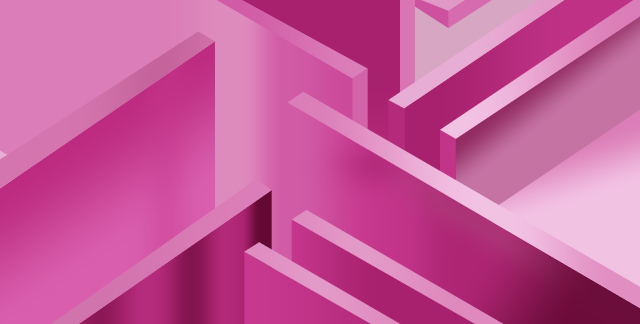
A WebGL 1 fragment shader for this background:

```glsl
precision highp float;
// Overlapping pink and magenta slabs in isometric view, with pale bevels and soft folds of light.
uniform vec2 u_resolution;

const vec2 SPAN = vec2(7.68, 3.92);
const vec3 PALE = vec3(0.95, 0.76, 0.89);
const vec3 BLUSH = vec3(0.91, 0.68, 0.83);
const vec3 PINK = vec3(0.86, 0.49, 0.72);
const vec3 ROSE = vec3(0.82, 0.36, 0.65);
const vec3 MAGENTA = vec3(0.78, 0.22, 0.56);
const vec3 BERRY = vec3(0.66, 0.13, 0.43);
const vec3 WINE = vec3(0.38, 0.03, 0.19);

// Antialiased step over a signed distance.
float cover(float d) {
  return clamp(d * u_resolution.y / SPAN.y + 0.5, 0.0, 1.0);
}

// Vertical drop below a sloped line through a (y points down).
float drop(vec2 p, vec2 a, float slope) {
  return p.y - a.y - slope * (p.x - a.x);
}

float under(vec2 p, vec2 a, float slope) {
  return cover(drop(p, a, slope) * inversesqrt(1.0 + slope * slope));
}

float glow(float x, float center, float width) {
  float t = (x - center) / width;
  return exp(-t * t);
}

// Bevel between lines through corners a and b, cut at its end from a to b.
float bevel(vec2 p, vec2 a, vec2 b, vec2 slopes, float endBelow) {
  float tip = under(p, a, (b.y - a.y) / (b.x - a.x));
  return under(p, a, slopes.x) * (1.0 - under(p, b, slopes.y)) * mix(1.0 - tip, tip, endBelow);
}

// Face hanging to one side of corner b, topped by its bevel.
vec3 slab(vec3 col, vec2 p, vec2 a, vec2 b, vec2 slopes, vec2 sideAndEnd, vec3 face, vec3 rim) {
  col = mix(col, face, cover(sideAndEnd.x * (p.x - b.x)) * under(p, b, slopes.y));
  return mix(col, rim, bevel(p, a, b, slopes, sideAndEnd.y));
}

// Narrow upright end between corners a and b.
vec3 endFace(vec3 col, vec2 p, vec2 a, vec2 b, vec3 tint) {
  float lo = min(a.x, b.x), hi = max(a.x, b.x);
  return mix(col, tint, cover(p.x - lo) * cover(hi - p.x) * under(p, a, (b.y - a.y) / (b.x - a.x)));
}

// Backdrop, upper centre slab, column and small corner block.
vec3 backLayer(vec2 p) {
  vec3 col = mix(PINK, vec3(0.87, 0.56, 0.75), 0.8 * glow(p.x, 2.75, 0.45));
  col = mix(col, ROSE, smoothstep(2.95, 3.4, p.x));
  col = mix(col, MAGENTA, 0.5 * smoothstep(3.4, 4.2, p.x));
  col = mix(col, BLUSH, cover(0.17 - p.x) * under(p, vec2(0.0, 1.82), 0.6));

  vec2 a = vec2(4.41, 0.83), b = vec2(4.23, 0.95), slopes = vec2(0.55, 0.583);
  float recess = max(cover(p.x - a.x), 1.0 - under(p, a, slopes.x)) * cover(p.x - 2.6);
  col = mix(col, mix(BERRY, MAGENTA, 0.35 * smoothstep(1.0, 2.0, p.y)), recess);
  col = mix(col, mix(ROSE, PINK, smoothstep(2.8, 4.3, p.x)), bevel(p, a, b, slopes, 0.0));
  col = endFace(col, p, a, b, mix(ROSE, PINK, 0.25));

  col = mix(col, mix(PINK, ROSE, 0.25), cover(p.x - 4.8));
  col = mix(col, vec3(0.84, 0.65, 0.76), cover(p.x - 4.98));
  float side = sign(p.x - 5.38);
  float block = cover(p.x - 4.98) * (1.0 - under(p, vec2(5.38, 0.34), -0.65 * side));
  float lid = 1.0 - under(p, vec2(5.38, 0.13), side > 0.0 ? -0.65 : 0.4);
  vec3 blockCol = mix(mix(ROSE, MAGENTA, 0.3), mix(PINK, ROSE, 0.5), cover(p.x - 5.38));
  return mix(col, mix(blockCol, vec3(0.88, 0.6, 0.78), lid), block);
}

// Two slabs rising to the right and the bright floor below them.
vec3 rightLayer(vec3 col, vec2 p) {
  vec2 a = vec2(4.66, 1.21), b = vec2(4.85, 1.31);
  vec3 face = mix(BERRY, MAGENTA, 0.7 * smoothstep(5.2, 6.8, p.x));
  vec3 rim = mix(BLUSH, PINK, 0.4 * smoothstep(5.6, 6.7, p.x));
  col = endFace(col, p, a, b, mix(BERRY, MAGENTA, 0.4));
  col = slab(col, p, a, b, vec2(-0.676, -0.682), vec2(1.0, 0.0), face, rim);

  a = vec2(5.28, 1.57);
  b = vec2(5.47, 1.68);
  float depth = drop(p, b, -0.67) + 0.12 * (p.x - 5.7);
  face = mix(vec3(0.57, 0.17, 0.38), vec3(0.77, 0.45, 0.64), smoothstep(0.0, 0.65, depth));
  rim = mix(PALE, PINK, smoothstep(5.5, 7.6, p.x));
  col = endFace(col, p, a, b, mix(MAGENTA, BERRY, 0.2));
  col = slab(col, p, a, b, vec2(-0.677, -0.67), vec2(1.0, 0.0), face, rim);

  vec2 corner = vec2(6.0, 2.47);
  depth = drop(p, corner, -0.68);
  vec3 ground = mix(PINK, PALE, smoothstep(-0.1, 0.7, depth + 0.35 * (7.1 - p.x)));
  return mix(col, ground, cover(p.x - 5.9) * under(p, corner, -0.68));
}

// Long diagonal slab crossing the centre.
vec3 centreLayer(vec3 col, vec2 p) {
  vec2 b = vec2(3.45, 1.24);
  vec3 face = mix(ROSE, MAGENTA, smoothstep(3.5, 4.5, p.x));
  face = mix(face, BERRY, 0.85 * smoothstep(4.3, 5.6, p.x));
  face = mix(face, MAGENTA, 0.4 * glow(p.x, 4.85, 0.25));
  face = mix(face, BERRY, 0.55 * glow(p.x, 4.5, 0.4) * glow(p.y, 2.0, 0.25));
  float sheen = glow(drop(p, b, 0.588), 0.12, 0.25) * smoothstep(4.4, 5.4, p.x);
  face = mix(face, vec3(0.68, 0.24, 0.48), 0.6 * sheen);
  face = mix(face, WINE, 0.85 * smoothstep(5.7, 7.3, p.x + 0.6 * (p.y - 3.2)));
  vec3 rim = mix(PINK, PALE, smoothstep(3.6, 5.8, p.x) - 0.75 * smoothstep(6.1, 7.4, p.x));
  return slab(col, p, vec2(3.64, 1.11), b, vec2(0.584, 0.588), vec2(1.0), face, rim);
}

// Two slabs rising from the lower left corner.
vec3 leftLayer(vec3 col, vec2 p) {
  vec2 b = vec2(2.58, 0.5), side = vec2(-1.0, 1.0);
  float depth = drop(p, b, -0.69);
  vec3 face = mix(vec3(0.74, 0.17, 0.5), vec3(0.85, 0.37, 0.68), smoothstep(0.0, 1.75, depth));
  face = mix(face, MAGENTA, 0.4 * glow(p.x, 2.0, 0.25));
  vec3 rim = mix(PINK, vec3(0.77, 0.39, 0.61), 0.3 + 0.7 * glow(p.x, 1.9, 0.6));
  col = slab(col, p, vec2(2.38, 0.38), b, vec2(-0.651, -0.69), side, face, rim);

  face = mix(BERRY, MAGENTA, 0.5 * glow(p.x, 1.75, 0.3) + 0.4 * glow(p.x, 2.7, 0.2));
  face = mix(face, WINE, 0.55 * glow(p.x, 2.3, 0.22) + 0.4 * glow(p.x, 1.2, 0.3));
  face = mix(face, WINE, 0.95 * smoothstep(2.9, 3.12, p.x));
  rim = mix(vec3(0.82, 0.45, 0.68), PINK, smoothstep(1.0, 3.0, p.x));
  return slab(col, p, vec2(3.07, 2.17), vec2(3.26, 2.3), vec2(-0.712, -0.7), side, face, rim);
}

// Low slab descending to the right from corner a.
vec3 lowSlab(vec3 col, vec2 p, vec2 a, vec3 face) {
  vec2 b = a + vec2(-0.18, 0.115);
  vec3 rim = mix(PINK, BLUSH, 0.25 + 0.35 * glow(p.x - b.x, 0.9, 0.6));
  return slab(col, p, a, b, vec2(0.584, 0.575), vec2(1.0), face, rim);
}

void main() {
  vec2 p = vec2(0.0, SPAN.y) + vec2(1.0, -1.0) * SPAN * gl_FragCoord.xy / u_resolution;
  vec3 col = leftLayer(centreLayer(rightLayer(backLayer(p), p), p), p);
  col = lowSlab(col, p, vec2(3.68, 2.54), mix(MAGENTA, BERRY, smoothstep(3.3, 4.6, p.x)));
  col = lowSlab(col, p, vec2(3.11, 2.93), mix(MAGENTA, BERRY, smoothstep(2.9, 5.5, p.x)));
  gl_FragColor = vec4(col, 1.0);
}
```
